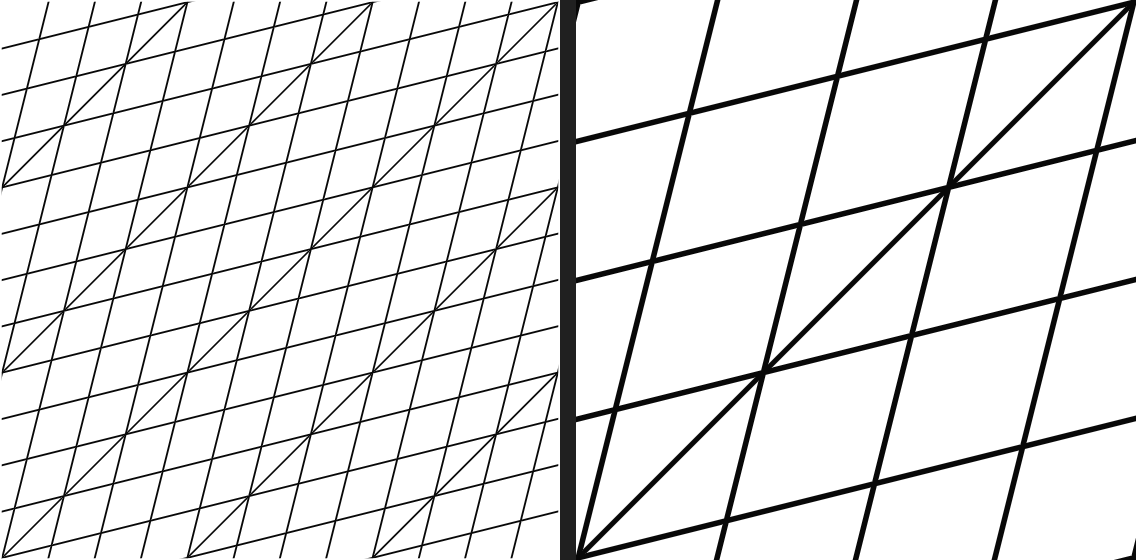
Left, the full canvas; right, a detail of the centre.
Write a three.js fragment shader that draws this pattern.

```glsl
// Three by three square tiles ruled with thin dark lines on white.
// Each tile holds four shallow lines, four steep lines and one diagonal;
// every family is a set of evenly spaced parallels, clipped to a margin.

varying vec2 vUv;

const float TILES = 3.0;
const float MARGIN = 0.0039;
const float LINES_PER_TILE = 4.0;
const float RULE_WIDTH = 0.0033;
const float DIAGONAL_WIDTH = 0.0030;
const vec3 PAPER = vec3(1.0);
const vec3 INK = vec3(0.03);

// Distance to the nearest line dot(p, normal) = k, for whole k in [first, last].
float parallelLines(vec2 p, vec2 normal, float first, float last) {
  float s = dot(p, normal);
  float k = clamp(floor(s + 0.5), first, last);
  return abs(s - k) / length(normal);
}

// Signed distance to a box centred on the origin, negative inside.
float squareBox(vec2 p, float halfSide) {
  vec2 d = abs(p) - halfSide;
  return max(d.x, d.y);
}

// Coverage of a shape from its signed distance, smoothed over one step.
float coverage(float dist, float soft) {
  return clamp(0.5 - dist / soft, 0.0, 1.0);
}

void main() {
  float soft = max(fwidth(vUv.x), 0.00001);
  float tileSize = (1.0 - 2.0 * MARGIN) / TILES;
  vec2 p = (vUv - MARGIN) / tileSize;

  // Index limits leave out lines that only touch an outer corner.
  float first = 2.0 - LINES_PER_TILE - (TILES - 3.0);
  float last = LINES_PER_TILE * TILES - 1.0;
  first = 1.0 - TILES;

  // Distances in canvas units to the three families.
  float shallow = tileSize * parallelLines(p, vec2(-1.0, LINES_PER_TILE), first, last);
  float steep = tileSize * parallelLines(p, vec2(LINES_PER_TILE, -1.0), first, last);
  float diagonal = tileSize * parallelLines(p, vec2(1.0, -1.0), 1.0 - TILES, TILES - 1.0);

  // Stroke each family and merge them.
  float rules = min(shallow, steep) - 0.5 * RULE_WIDTH;
  float strokes = min(rules, diagonal - 0.5 * DIAGONAL_WIDTH);

  // Trim the line ends at the margin.
  float frame = squareBox(vUv - 0.5, 0.5 - MARGIN + 0.25 * RULE_WIDTH);
  float ink = coverage(strokes, soft) * coverage(frame, soft);

  gl_FragColor = vec4(mix(PAPER, INK, ink), 1.0);
}
```
